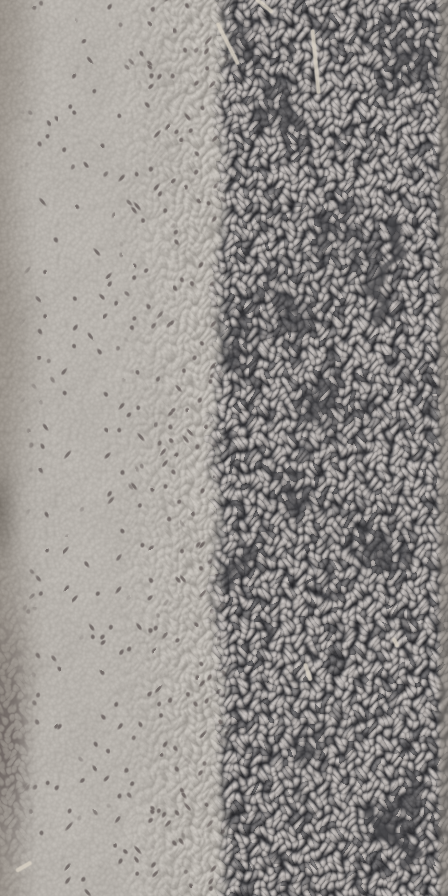
Write a Shadertoy shader that draws this texture.

```glsl
const vec3 PALE = vec3(0.715, 0.698, 0.675);
const vec3 TAN = vec3(0.60, 0.575, 0.545);
const vec3 DARK = vec3(0.255, 0.255, 0.268);
const vec3 CRUMB = vec3(0.675, 0.655, 0.645);
const vec3 PIT = vec3(0.37, 0.335, 0.33);
const vec3 STRAW = vec3(0.85, 0.82, 0.77);
const vec2 GRAIN_SCALE = vec2(68.0, 56.0);
const vec2 PIT_SCALE = vec2(48.0, 41.0);
const vec2 LIGHT_STEP = vec2(-0.28, 0.32);
const float EDGE_X = 0.485;

// Bare hollows in the rough half: centre and radius.
const vec3 HOLLOWS[12] = vec3[12](
    vec3(0.535, 1.91, 0.06), vec3(0.91, 1.87, 0.08), vec3(0.625, 1.74, 0.07),
    vec3(0.755, 1.465, 0.08), vec3(0.65, 1.32, 0.07), vec3(0.535, 1.24, 0.05),
    vec3(0.72, 1.09, 0.07), vec3(0.64, 0.905, 0.055), vec3(0.83, 0.78, 0.07),
    vec3(0.53, 0.75, 0.05), vec3(0.68, 0.345, 0.06), vec3(0.90, 0.18, 0.08));

// Fallen straws and creases: start and end points.
const vec4 STRAWS[6] = vec4[6](
    vec4(0.487, 1.945, 0.53, 1.86), vec4(0.698, 1.93, 0.711, 1.795),
    vec4(0.575, 2.0, 0.605, 1.975), vec4(0.682, 0.515, 0.692, 0.485),
    vec4(0.88, 0.572, 0.886, 0.56), vec4(0.04, 0.058, 0.066, 0.073));
const vec4 CREASES[2] = vec4[2](
    vec4(0.895, 1.505, 0.83, 1.31), vec4(0.84, 0.20, 0.91, 0.07));

vec2 hash2(vec2 p) {
    vec3 h = fract(p.xyx * vec3(0.1031, 0.1030, 0.0973));
    h += dot(h, h.yzx + 33.33);
    return fract((h.xx + h.yz) * h.zy);
}

// Cellular noise: x is the nearest distance, y a random value per cell.
vec2 cells(vec2 p) {
    vec2 base = floor(p);
    vec2 nearest = vec2(9.0, 0.0);
    for (int j = -1; j <= 1; j++) {
        for (int i = -1; i <= 1; i++) {
            vec2 cell = base + vec2(i, j);
            float d = length(cell + hash2(cell + 71.0) - p);
            if (d < nearest.x) nearest = vec2(d, hash2(cell + 19.0).x);
        }
    }
    return nearest;
}

float segment(vec2 p, vec4 ends) {
    vec2 along = ends.zw - ends.xy;
    vec2 rel = p - ends.xy;
    return length(rel - along * clamp(dot(rel, along) / dot(along, along), 0.0, 1.0));
}

// Slow blotches from layered sines, about -1 to 1.
float blotches(vec2 p) {
    return (sin(p.x * 19.0 + 2.0 * sin(p.y * 7.0)) * sin(p.y * 17.0 + 2.0 * sin(p.x * 11.0))
          + 0.6 * sin(p.x * 43.0 - p.y * 23.0 + 2.0 * sin(p.y * 31.0))) / 1.6;
}

void mainImage(out vec4 fragColor, in vec2 fragCoord) {
    vec2 p = fragCoord / iResolution.x;
    float pixel = 1.0 / iResolution.x;

    // Shared crumb relief, lit from the upper left
    vec2 q = p * GRAIN_SCALE + 0.35 * sin(p.yx * vec2(93.0, 117.0));
    vec2 grain = cells(q);
    float relief = cells(q + LIGHT_STEP).x - grain.x;
    float fine = cells(p * 115.0 + 7.0).x - 0.45;
    float blotch = blotches(p);

    // Smooth pale half, rougher towards the boundary
    float roughness = smoothstep(0.22, 0.49, p.x);
    vec3 pale = mix(TAN, PALE, smoothstep(-0.02, 0.11, p.x + 0.015 * sin(p.y * 9.0)));
    pale += 0.012 * blotch - 0.05 * fine;
    pale += relief * mix(0.035, 0.17, roughness);
    pale -= 0.05 * roughness * smoothstep(0.4, 0.9, grain.x);

    // Scattered pits
    vec2 pit = cells(p * PIT_SCALE + 0.4 * sin(p.yx * 61.0));
    float pitRate = 0.20 + 0.12 * roughness;
    float pits = smoothstep(1.0 - pitRate, 1.08 - pitRate, pit.y)
               * (1.0 - smoothstep(0.10, 0.34, pit.x)) * smoothstep(0.03, 0.10, p.x);
    pale = mix(pale, PIT, 0.75 * pits);

    // Worn dark margin at the lower left
    float margin = (1.0 - smoothstep(0.02, 0.09, p.x)) * exp(-pow((p.y - 0.34) / 0.24, 2.0));
    pale = mix(pale, PIT, margin * (0.2 + 0.5 * smoothstep(0.3, 0.7, grain.x)));
    float stain = exp(-dot((p - vec2(0.0, 0.86)) / vec2(0.035, 0.09), (p - vec2(0.0, 0.86)) / vec2(0.035, 0.09)));
    pale -= 0.12 * stain;

    // Rough dark half: crumbs thin out inside the hollows
    float hollow = 0.0;
    vec2 warped = p + 0.018 * sin(p.yx * vec2(47.0, 39.0)) + 0.008 * sin(p.yx * 113.0);
    for (int i = 0; i < 12; i++) {
        vec2 rel = (warped - HOLLOWS[i].xy) / HOLLOWS[i].z;
        hollow = max(hollow, exp(-dot(rel, rel) * 1.3));
    }
    float edge = EDGE_X + 0.008 * sin(p.y * 4.0 + 1.0) + 0.005 * sin(p.y * 17.0);
    float bare = 0.14 + 0.62 * hollow - 0.16 * blotch
               + 0.18 * exp(-max(p.x - edge, 0.0) / 0.05);
    float crumb = (1.0 - smoothstep(0.18, 0.88, grain.x))
                * mix(0.22, 1.0, smoothstep(bare - 0.18, bare + 0.22, grain.y));
    vec3 rough = mix(DARK, CRUMB, crumb);
    rough += relief * 0.20 * (1.0 - 0.6 * hollow) - 0.08 * fine;
    for (int i = 0; i < 2; i++) {
        float d = segment(warped, CREASES[i]);
        rough = mix(rough, DARK, 0.75 * (1.0 - smoothstep(0.004, 0.022, d)));
    }
    rough = mix(rough, TAN * 0.9, 0.65 * smoothstep(0.972, 0.99, p.x));

    // Ragged boundary between the halves
    float ragged = p.x - edge + 0.045 * (grain.y - 0.5) * (1.0 - grain.x);
    vec3 colour = mix(pale, rough, smoothstep(-0.018, 0.024, ragged));

    // Straws
    for (int i = 0; i < 6; i++) {
        float d = segment(p, STRAWS[i]);
        colour = mix(colour, STRAW, 0.85 * (1.0 - smoothstep(0.002, 0.005 + pixel, d)));
    }
    fragColor = vec4(clamp(colour, 0.0, 1.0), 1.0);
}
```
